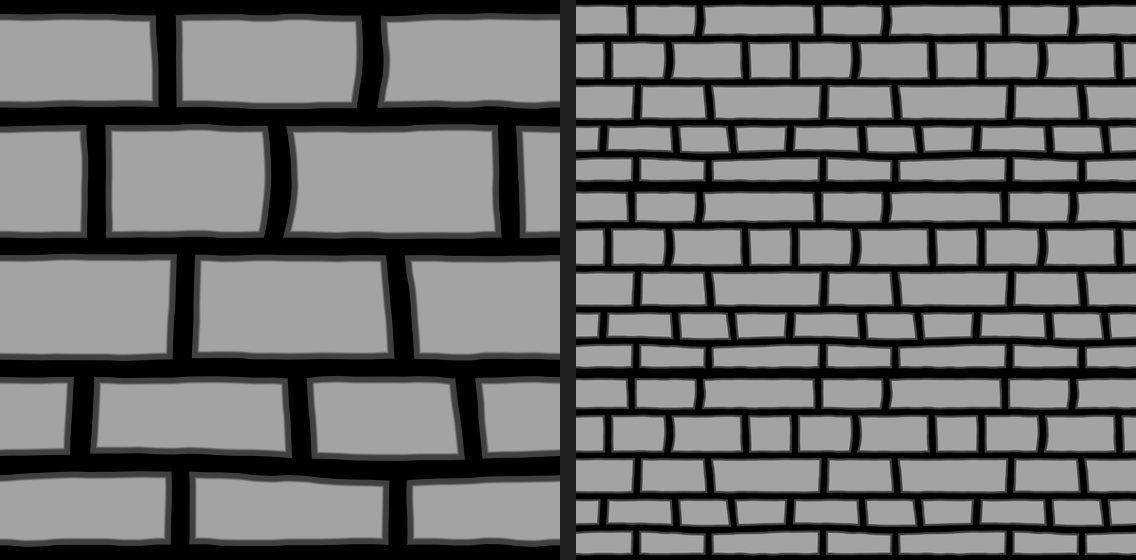
Left: one tile. Right: repeated 3 by 3.
Write a Shadertoy shader that draws this pattern.

```glsl
// Irregular stone wall: five courses of flat grey blocks with dark rims in black mortar.
// Bed joints and leaning head joints are signed distances, roughened by wrapping noise;
// the nearest joint gives the depth into a block, which sets its colour.

#define ROWS 5
#define BED_HALF 0.0160     // half thickness of a bed joint
#define SEAM_EXTRA 0.0100   // added half thickness of the first bed joint
#define HEAD_HALF 0.0172    // half thickness of a head joint
#define RIM_START 0.0082    // depth where the rim begins to fade
#define RIM_END 0.0141      // depth where the face is reached
#define WOBBLE 0.0034       // roughness of the block edges
#define MORTAR_COLOR vec3(0.0)
#define RIM_COLOR vec3(0.25)
#define FACE_COLOR vec3(0.64)

const float PI = 3.14159265;

// Bed joints from the top: height and slow sway.
const vec2 BEDS[ROWS] = vec2[ROWS](
    vec2(0.0, 0.0), vec2(0.2083, 0.0), vec2(0.4401, 0.0),
    vec2(0.6575, -0.0012), vec2(0.8320, 0.0070));

// Head joints by course: position, lean, bow.
const int FIRST_HEAD[ROWS + 1] = int[ROWS + 1](0, 2, 5, 7, 10, 12);
const vec3 HEADS[12] = vec3[12](
    vec3(0.298, 0.001, 0.0), vec3(0.658, -0.008, 0.008),
    vec3(0.172, 0.0, 0.0), vec3(0.489, -0.008, 0.014), vec3(0.909, 0.007, 0.0),
    vec3(0.329, -0.006, 0.0), vec3(0.715, 0.020, 0.0),
    vec3(0.146, -0.007, 0.0), vec3(0.536, 0.009, 0.0), vec3(0.839, 0.020, 0.0),
    vec3(0.322, -0.001, 0.0), vec3(0.710, -0.003, 0.0));

float hash(vec2 p) {
    p = fract(p * vec2(0.1031, 0.1137) + 0.317);
    p += dot(p, p.yx + 33.33);
    return fract((p.x + p.y) * p.x * 7.31);
}

// Stepped value noise in -1..1 that wraps over 0..1.
float wrapNoise(float x, float cells, float seed) {
    float cell = floor(x * cells);
    float blend = smoothstep(0.2, 0.8, fract(x * cells));
    float a = hash(vec2(mod(cell, cells), seed));
    float b = hash(vec2(mod(cell + 1.0, cells), seed));
    return 2.0 * mix(a, b, blend) - 1.0;
}

float roughness(float x, float seed) {
    return WOBBLE * (0.45 * wrapNoise(x, 17.0, seed) + 0.55 * wrapNoise(x, 6.0, seed + 50.0));
}

float bedHeight(int i, float x) {
    if (i == ROWS) return 1.0 + BEDS[0].x;
    return BEDS[i].x + BEDS[i].y * cos(2.0 * PI * (x - 0.70));
}

// Distance to a joint; each side has its own rough edge.
float jointDistance(float offset, float halfWidth, float along, float seed) {
    offset -= round(offset);
    return abs(offset) - halfWidth - roughness(along, seed + step(0.0, offset));
}

// Depth into the block at p, negative in the mortar; p.y runs downwards.
float blockDepth(vec2 p) {
    float depth = 1.0;
    int row = 0;
    for (int i = 0; i < ROWS; i++) {
        float bed = bedHeight(i, p.x);
        float halfWidth = BED_HALF + (i == 0 ? SEAM_EXTRA : 0.0);
        depth = min(depth, jointDistance(p.y - bed, halfWidth, p.x, float(2 * i) + 3.0));
        if (p.y > bed) row = i;
    }

    float top = bedHeight(row, p.x);
    float t = (p.y - top) / (bedHeight(row + 1, p.x) - top);
    for (int i = FIRST_HEAD[row]; i < FIRST_HEAD[row + 1]; i++) {
        vec3 head = HEADS[i];
        float center = head.x + head.y * (t - 0.5) + head.z * sin(PI * t);
        depth = min(depth, jointDistance(p.x - center, HEAD_HALF, p.y, float(2 * i) + 20.0));
    }
    return depth;
}

void mainImage(out vec4 fragColor, in vec2 fragCoord) {
    vec2 p = fragCoord / iResolution.xy;
    p.y = 1.0 - p.y;
    float depth = blockDepth(p);
    float aa = 0.7 / iResolution.y;

    // Mortar, rim, then face.
    vec3 color = mix(MORTAR_COLOR, RIM_COLOR, smoothstep(-aa, aa, depth));
    color = mix(color, FACE_COLOR, smoothstep(RIM_START, RIM_END, depth));
    fragColor = vec4(color, 1.0);
}
```
